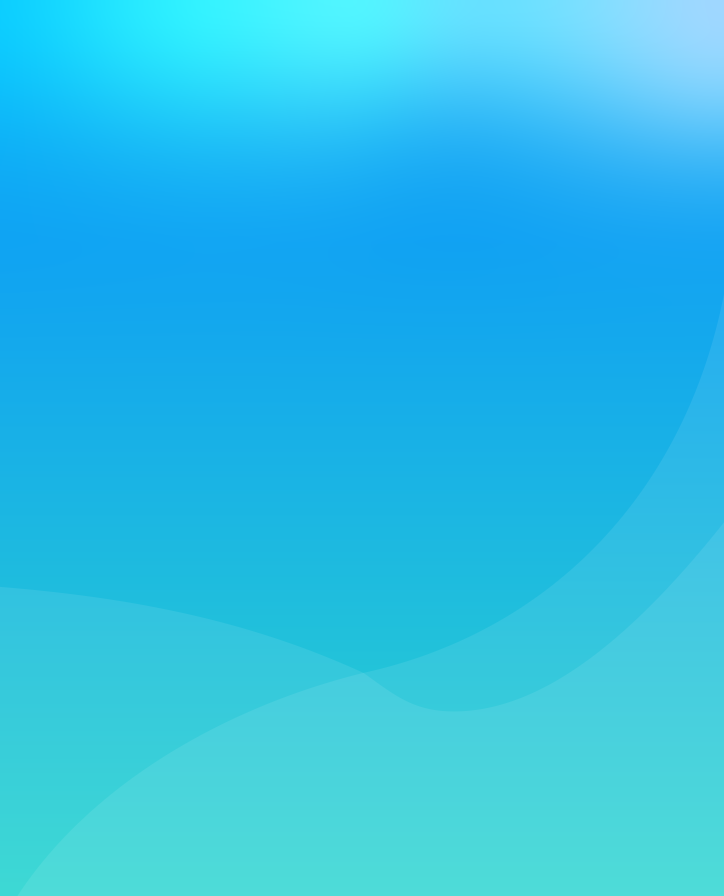
Give the GLSL for this background, as a Shadertoy shader.

```glsl
// Height at x of a cubic Bezier whose x grows steadily
float curveHeight(float x, vec2 a, vec2 b, vec2 c, vec2 d) {
    float low = 0.0, high = 1.0;
    vec2 p = a;
    for (int i = 0; i < 20; i++) {
        float t = 0.5 * (low + high), s = 1.0 - t;
        p = s * s * s * a + 3.0 * s * s * t * b + 3.0 * s * t * t * c + t * t * t * d;
        if (p.x < x) low = t; else high = t;
    }
    return p.y;
}

// Wave that dips right of centre
float dippingWave(float x) {
    if (x < 0.502)
        return curveHeight(x, vec2(0.0, 0.345), vec2(0.167, 0.334), vec2(0.335, 0.311), vec2(0.502, 0.249));
    if (x < 0.627)
        return curveHeight(x, vec2(0.502, 0.249), vec2(0.544, 0.225), vec2(0.570, 0.206), vec2(0.627, 0.206));
    return curveHeight(x, vec2(0.627, 0.206), vec2(0.751, 0.206), vec2(0.876, 0.291), vec2(1.0, 0.417));
}

// Wave that climbs from the lower left to the right side
float risingWave(float x) {
    if (x < 0.502)
        return curveHeight(x, vec2(0.024, 0.0), vec2(0.133, 0.134), vec2(0.330, 0.215), vec2(0.502, 0.249));
    return curveHeight(x, vec2(0.502, 0.249), vec2(0.772, 0.297), vec2(0.949, 0.460), vec2(1.0, 0.672));
}

// Smooth coverage of the area below an edge
float below(float gap) {
    float pixel = max(length(vec2(dFdx(gap), dFdy(gap))), 1e-5);
    return clamp(0.5 + gap / pixel, 0.0, 1.0);
}

void mainImage(out vec4 fragColor, in vec2 fragCoord) {
    vec2 uv = fragCoord / iResolution.xy;
    float depth = 1.0 - uv.y;

    // Blue to teal backdrop
    vec3 color = mix(vec3(0.06, 0.63, 0.95), vec3(0.135, 0.765, 0.85), smoothstep(0.0, 1.0, 0.0) + clamp((depth - 0.27) / 0.48, 0.0, 1.0));
    color = mix(color, vec3(0.17, 0.835, 0.815), clamp((depth - 0.75) / 0.25, 0.0, 1.0));

    // Cyan light along the top, paler to the right
    vec3 light = mix(vec3(0.04, 0.80, 1.0), vec3(0.19, 0.95, 1.0), smoothstep(-0.05, 0.30, uv.x));
    light = mix(light, vec3(0.32, 0.96, 1.0), smoothstep(0.22, 0.50, uv.x));
    light = mix(light, vec3(0.40, 0.88, 1.0), smoothstep(0.48, 0.67, uv.x));
    light = mix(light, vec3(0.48, 0.88, 1.0), smoothstep(0.65, 0.90, uv.x));
    float reach = 0.163 - 0.025 * exp(-pow((uv.x - 0.62) / 0.16, 2.0));
    color = mix(color, light, exp(-pow(depth / reach, 2.0)));

    // Lilac corner
    vec2 corner = (uv - 1.0) / vec2(0.15, 0.13);
    color = mix(color, vec3(0.64, 0.84, 1.0), 0.9 * exp(-dot(corner, corner)));

    // Translucent waves
    color = mix(color, vec3(1.0), 0.085 * below(dippingWave(uv.x) - uv.y));
    color = mix(color, vec3(1.0), 0.085 * below(risingWave(uv.x) - uv.y));

    fragColor = vec4(color, 1.0);
}
```
